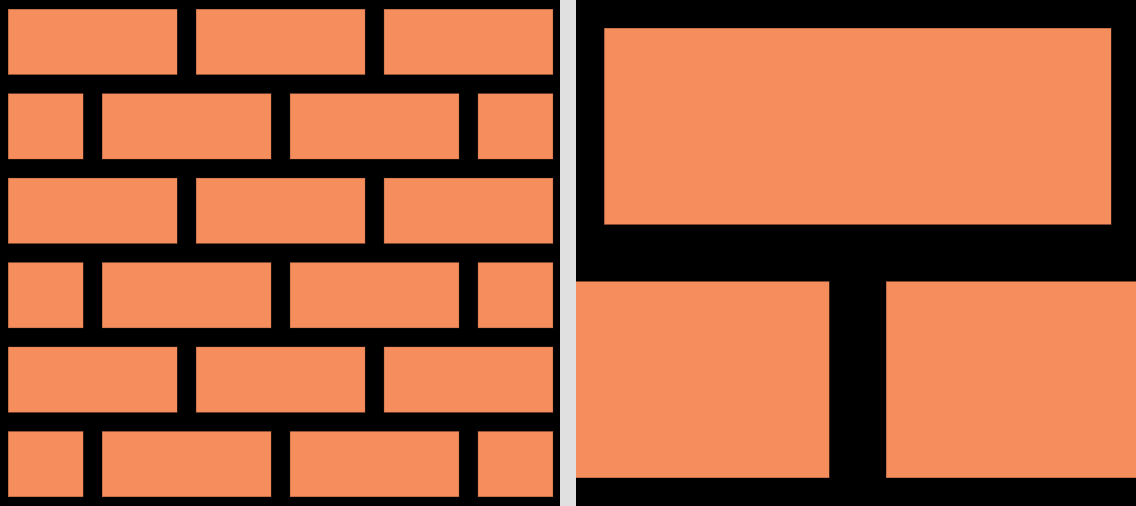
Left, the full canvas; right, a detail of the centre.
Write a WebGL 1 fragment shader that draws this pattern.

```glsl
precision highp float;
// Flat orange brick wall in running bond with thick black mortar.

uniform vec2 u_resolution;

// Lengths are fractions of the canvas width.
#define COUNT vec2(3.0, 6.0)
#define PITCH vec2(0.3356, 0.1508)
#define MORTAR 0.0339
#define WALL_CENTER vec2(0.001, 0.0)
#define EDGE_PIXELS 1.2
#define BRICK_COLOR vec3(0.964, 0.553, 0.361)
#define MORTAR_COLOR vec3(0.0)

// Signed distance to a centred box, negative inside.
float boxDistance(vec2 p, vec2 halfSize) {
  vec2 d = abs(p) - halfSize;
  return max(d.x, d.y);
}

// Distance to the nearest brick, cut off at the borders of the wall.
float brickDistance(vec2 p) {
  vec2 cell = p / PITCH + 0.5 * COUNT;

  // Every other course, starting at the bottom, shifts by half a brick.
  float course = floor(cell.y);
  cell.x += 0.5 * (1.0 - mod(course, 2.0));

  vec2 local = (fract(cell) - 0.5) * PITCH;
  float brick = boxDistance(local, 0.5 * (PITCH - MORTAR));
  float wall = boxDistance(p, 0.5 * (COUNT * PITCH - MORTAR));
  return max(brick, wall);
}

void main() {
  vec2 p = (gl_FragCoord.xy - 0.5 * u_resolution) / u_resolution.x;
  float edge = EDGE_PIXELS / u_resolution.x;

  // Smooth coverage of the brick over its edge.
  float coverage = clamp(0.5 - brickDistance(p - WALL_CENTER) / edge, 0.0, 1.0);
  gl_FragColor = vec4(mix(MORTAR_COLOR, BRICK_COLOR, coverage), 1.0);
}
```
